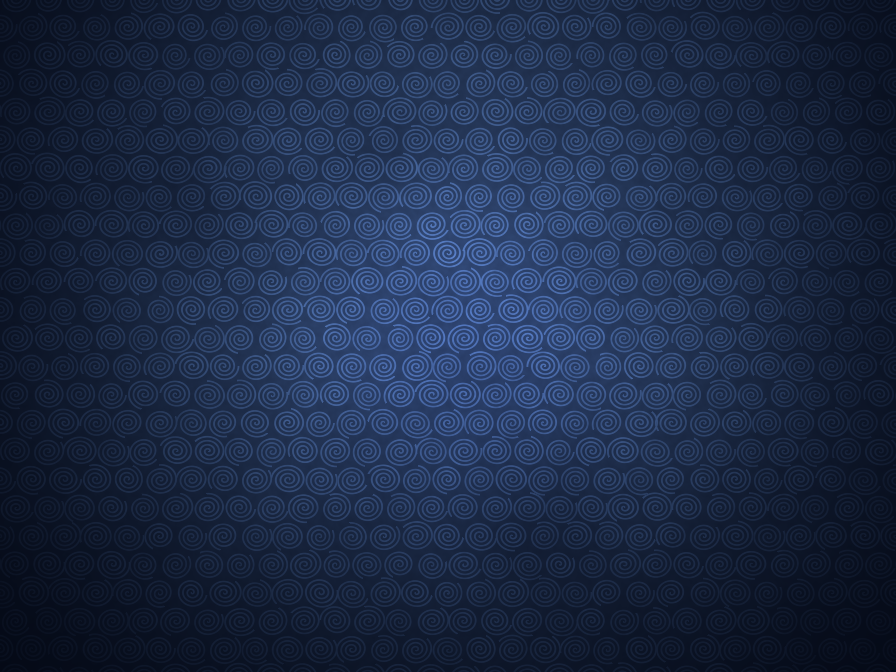
A WebGL 1 fragment shader for this pattern:

```glsl
precision highp float;
// Blue wallpaper of hand-drawn spirals in staggered rows under a soft central glow.
// Each spiral is an Archimedean distance function with hashed turn, shape and wobble;
// the light is a lopsided Gaussian mottled by layered sines and a few broad stains.
uniform vec2 u_resolution;

#define PITCH vec2(0.0476, 0.0421)   // column and row spacing, in canvas heights
#define GRID_SHIFT vec2(0.0, -0.0035)
#define ARM_GAP 0.0063               // distance between spiral arms
#define TURNS 3.6
#define LINE_HALF 0.0013
#define LINE_GAIN 0.82               // how much brighter the lines are than the ground
#define GLOW_CENTER vec2(0.01, 0.05)
#define GLOW_PEAK 0.56
#define GLOW_SPREAD vec3(0.56, 0.64, 0.48)  // sideways, upward, downward
#define SHADOW vec3(0.006, 0.022, 0.066)
#define LIGHT vec3(0.30, 0.43, 0.65)

const float TAU = 6.2831853;

float hash(vec2 p) {
  return fract(sin(dot(p, vec2(41.3, 289.1))) * 4375.85);
}

// Distance to a spiral that winds outward and stops after a number of turns
float spiralDistance(vec2 p, float rotation, float turns) {
  float a = fract((atan(p.y, p.x + 1e-6) + rotation) / TAU);
  float r = length(p);
  float arm = floor(r / ARM_GAP - a + 0.5);
  arm = clamp(arm, 0.0, floor(turns - a));
  return abs(r - ARM_GAP * (arm + a));
}

// One spiral of the grid, with its own turn, shape and strength
float spiralInk(vec2 p, vec2 cell, float stagger, float pixel) {
  float h1 = hash(cell);
  float h2 = hash(cell + 17.3);
  float h3 = hash(cell + 53.9);
  vec2 q = p - vec2(cell.x + stagger, cell.y) * PITCH;
  q -= (vec2(h2, h3) - 0.5) * 0.0018;
  q /= vec2(1.0 + 0.08 * h2, 0.92 + 0.06 * h3);
  q *= 1.0 + 0.025 * sin(2.0 * atan(q.y, q.x + 1e-6) + TAU * h3);
  float d = spiralDistance(q, TAU * h1, TURNS + 0.3 * (h2 - 0.5));
  float soft = 0.6 * pixel;
  float line = 1.0 - smoothstep(LINE_HALF - soft, LINE_HALF + soft, d);
  return line * (0.85 + 0.15 * h3);
}

// Coverage of all spiral lines; neighbours are included so that tails can overlap
float spirals(vec2 p, float pixel) {
  float ink = 0.0;
  p -= GRID_SHIFT;
  float nearestRow = floor(p.y / PITCH.y + 0.5);
  for (int j = -1; j <= 1; j++) {
    float row = nearestRow + float(j);
    float stagger = 0.5 * (1.0 - mod(row, 2.0));
    float nearestColumn = floor(p.x / PITCH.x - stagger + 0.5);
    for (int i = -1; i <= 1; i++) {
      vec2 cell = vec2(nearestColumn + float(i), row);
      ink = max(ink, spiralInk(p, cell, stagger, pixel));
    }
  }
  return ink;
}

float stain(vec2 p, vec2 center, float radius) {
  vec2 q = (p - center) / radius;
  return exp(-dot(q, q));
}

// Cloudy variation from warped sines, roughly -1 to 1
float mottle(vec2 p) {
  float sum = 0.0;
  float weight = 0.5;
  for (int i = 0; i < 4; i++) {
    sum += weight * sin(p.x + 1.3 * sin(p.y * 0.8)) * sin(p.y + 1.1 * sin(p.x * 0.7));
    p = mat2(1.5, 1.2, -1.2, 1.5) * p + 2.7;
    weight *= 0.55;
  }
  return sum;
}

// Ground brightness: wide at the top, falling off faster below and at the sides
float groundLight(vec2 p) {
  vec2 q = p - GLOW_CENTER;
  q /= vec2(GLOW_SPREAD.x, q.y > 0.0 ? GLOW_SPREAD.y : GLOW_SPREAD.z);
  float light = GLOW_PEAK * exp(-dot(q, q));
  float patches = 0.08 * stain(p, vec2(0.0, 0.12), 0.17)
    + 0.10 * stain(p, vec2(0.29, -0.05), 0.16)
    + 0.10 * stain(p, vec2(-0.23, -0.07), 0.13)
    - 0.22 * stain(p, vec2(0.14, -0.32), 0.11)
    - 0.18 * stain(p, vec2(-0.37, 0.18), 0.10)
    - 0.16 * stain(p, vec2(-0.09, 0.29), 0.09);
  return light * (1.0 + patches + 0.08 * mottle(p * 13.0));
}

void main() {
  vec2 p = (gl_FragCoord.xy - 0.5 * u_resolution) / u_resolution.y;
  float light = groundLight(p);

  // Worn ink: line strength drifts a little across the sheet
  float ink = spirals(p, 1.0 / u_resolution.y);
  ink *= 0.95 + 0.16 * mottle(p * 60.0 + 4.0);
  float tone = light * (1.0 + LINE_GAIN * ink) + 0.015 * ink;
  tone *= 1.0 + 0.07 * mottle(p * 170.0);

  // Slightly purer blue just below the middle
  vec3 color = mix(SHADOW, LIGHT, tone);
  float blue = stain(p, vec2(0.03, -0.03), 0.24);
  color *= mix(vec3(1.0), vec3(0.97, 0.98, 1.05), blue);
  gl_FragColor = vec4(clamp(color, 0.0, 1.0), 1.0);
}
```
